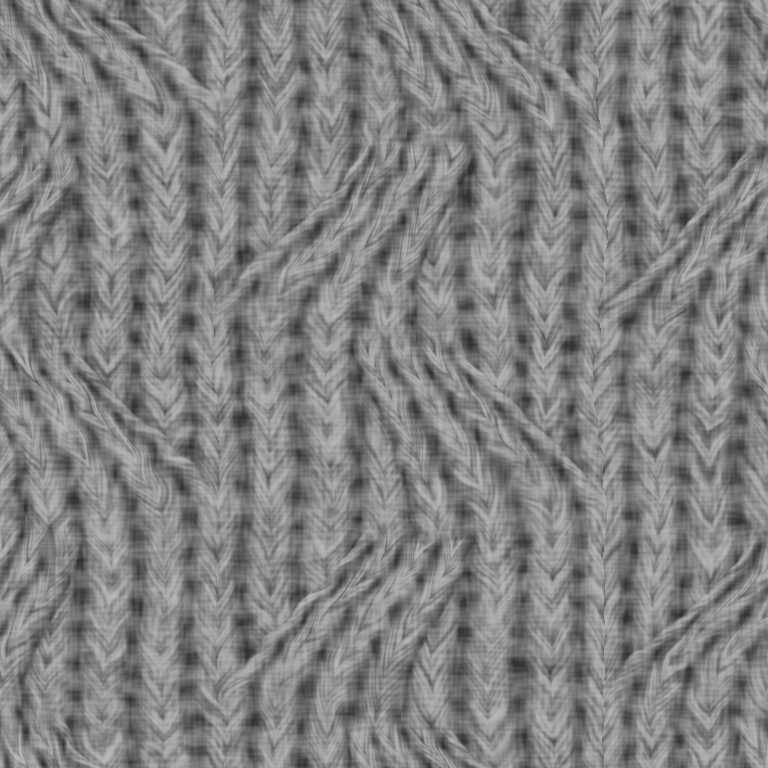
Write a Shadertoy shader that draws this texture.

```glsl
const float TAU = 6.2831853;
const float CELL = 0.5;         // cable repeat, both ways
const float HALF = 0.25;        // width of one bundle of ribs
const float RIB = CELL / 7.0;   // spacing of ribs
const float STITCH = 0.043;     // length of one stitch

float hash(float n) {
    return fract(sin(n * 12.9898) * 43758.547);
}

vec2 gradient(vec2 cell) {
    vec3 q = fract(vec3(cell.xyx) * vec3(0.1031, 0.1030, 0.0973));
    q += dot(q, q.yzx + 33.33);
    float angle = TAU * fract((q.x + q.y) * q.z);
    return vec2(cos(angle), sin(angle));
}

float gradientNoise(vec2 p) {
    vec2 i = floor(p), f = fract(p);
    vec2 w = f * f * f * (f * (f * 6.0 - 15.0) + 10.0);
    vec2 e = vec2(1.0, 0.0);
    float a = dot(gradient(i), f);
    float b = dot(gradient(i + e.xy), f - e.xy);
    float c = dot(gradient(i + e.yx), f - e.yx);
    float d = dot(gradient(i + e.xx), f - e.xx);
    return mix(mix(a, b, w.x), mix(c, d, w.x), w.y);
}

// Uneven pull of the yarn
vec2 warp(vec2 p, float scale, float amount) {
    vec2 q = p * scale;
    return p + amount * vec2(gradientNoise(q), gradientNoise(q + 37.4));
}

// Brightness of ribbed knit: u runs across the ribs, along follows them
float knit(float u, float along, float slope, float seed) {
    float r = u / RIB;
    float id = floor(r) + seed;
    float a = fract(r) - 0.5;
    float stitch = (along + slope * a * RIB) / STITCH + hash(id);
    float body = smoothstep(0.5, 0.17, abs(a));

    // Slanted legs of the V stitches and their fibres
    float across = abs(a) + 0.4 * stitch;
    float legs = 0.5 + 0.5 * cos(TAU * 2.5 * across);
    float fibres = gradientNoise(vec2(across * 11.0 + id * 17.0, stitch * 0.8));
    float slit = exp(-a * a * 260.0) * (1.0 - legs);

    // Dark holes between ribs
    float gapId = floor(r + 0.5) + seed;
    float g = fract(r + 0.5) - 0.5;
    float rung = (along + slope * g * RIB) / STITCH + hash(gapId + 5.3);
    float hole = exp(-g * g * 32.0) * pow(0.5 + 0.5 * cos(TAU * rung), 1.4);

    return 0.435 + body * (0.125 + 0.075 * legs + 0.2 * fibres)
         - 0.09 * slit - 0.17 * hole;
}

// Ribs that swing left and right in turn from the middle of each cell
float cables(vec2 p) {
    float column = floor((p.x - 0.534) / CELL + 0.5);
    float dx = p.x - 0.534 - column * CELL;
    float down = 1.0 - p.y;
    float turn = (down - 0.176) / HALF;
    float q = fract(turn);
    float side = mod(floor(turn), 2.0) < 0.5 ? -1.0 : 1.0;

    float s = smoothstep(0.0, 1.0, q);
    float d = side * dx;
    float startShift = 0.08;
    float u = (d + startShift * (1.0 - s)) / mix(0.55, 1.0, s);
    float slope = (0.45 * u + startShift) * 6.0 * q * (1.0 - q) / HALF;

    float seed = column * 31.0;
    float straight = knit(abs(dx), down, 0.0, seed + 11.0 * sign(dx));
    float swung = knit(u, down, slope, seed + 11.0 * side);

    // Swung bundle lies on top and shades its surroundings
    float edge = max(u - HALF, -u);
    float cover = smoothstep(0.005, -0.005, edge) * smoothstep(0.0, 0.14, q);
    float shadow = exp(-max(edge, 0.0) / 0.014) * sin(0.5 * TAU * q);
    return mix(straight - 0.11 * shadow, swung, cover);
}

void mainImage(out vec4 fragColor, in vec2 fragCoord) {
    vec2 p = fragCoord / iResolution.y;
    vec2 yarn = warp(warp(p, 5.0, 0.022), 24.0, 0.008);
    float tone = cables(yarn);

    // Cloudy wool, fuzz and fine crosswise threads
    tone += 0.10 * gradientNoise(p * 19.0);
    tone += 0.11 * gradientNoise(yarn * vec2(95.0, 42.0));
    tone += 0.09 * gradientNoise(p * vec2(210.0, 34.0));
    tone += 0.09 * gradientNoise(p * vec2(34.0, 210.0) + 9.7);

    // Soft shoulder on the highlights
    float shoulder = 0.6;
    float excess = max(tone - shoulder, 0.0);
    tone = min(tone, shoulder) + excess / (1.0 + 4.0 * excess);
    fragColor = vec4(vec3(clamp(tone, 0.2, 0.72)), 1.0);
}
```
